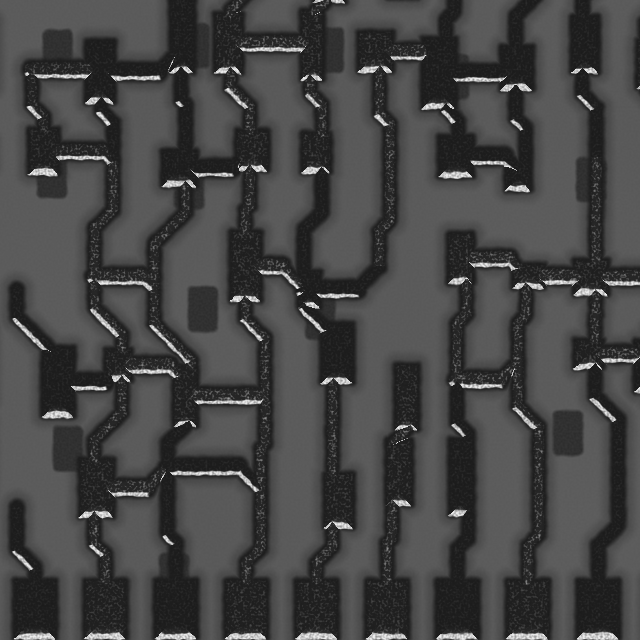
Write a three.js fragment shader that draws this texture.

```glsl
varying vec2 vUv;

const vec2 CELL = vec2(0.11, 0.165);
const vec2 LIGHT = vec2(-0.447, -0.894);
const float BOARD = 0.355;
const float BOARD_SHADE = 0.285;
const float METAL = 0.115;
const float FAINT = 0.19;
const float GLINT = 0.92;

float hash(vec2 p) {
  vec3 q = fract(p.xyx * 0.1031);
  q += dot(q, q.yzx + 33.33);
  return fract((q.x + q.y) * q.z);
}

vec2 gradientAt(vec2 p) {
  float angle = 6.2832 * hash(p);
  return vec2(cos(angle), sin(angle));
}

float gradientNoise(vec2 p) {
  vec2 i = floor(p), f = fract(p);
  vec2 u = f * f * (3.0 - 2.0 * f);
  vec2 s = vec2(1.0, 0.0);
  float low = mix(dot(gradientAt(i), f), dot(gradientAt(i + s), f - s), u.x);
  float high = mix(dot(gradientAt(i + s.yx), f - s.yx), dot(gradientAt(i + 1.0), f - 1.0), u.x);
  return 1.4 * mix(low, high, u.y);
}

float segment(vec2 p, vec2 a, vec2 b) {
  vec2 pa = p - a, ba = b - a;
  return length(pa - ba * clamp(dot(pa, ba) / max(dot(ba, ba), 1e-6), 0.0, 1.0));
}

float roundBox(vec2 p, vec2 halfSize, float r) {
  vec2 q = abs(p) - halfSize + r;
  return length(max(q, 0.0)) + min(max(q.x, q.y), 0.0) - r;
}

// Vertical run with a 45 degree jog
float jogTrace(vec2 p, vec2 a, vec2 b, float r) {
  float rise = abs(b.x - a.x);
  float y = 0.5 * (a.y + b.y - rise);
  vec2 m = vec2(a.x, y), n = vec2(b.x, y + rise);
  return min(segment(p, a, m), min(segment(p, m, n), segment(p, n, b))) - r;
}

// Horizontal run that turns through a chamfer towards b
float bendTrace(vec2 p, vec2 a, vec2 b, float r) {
  vec2 span = b - a;
  float c = min(0.035, min(abs(span.x), abs(span.y)));
  vec2 m = vec2(b.x - sign(span.x) * c, a.y), n = vec2(b.x, a.y + sign(span.y) * c);
  float rise = min(segment(p, m, n), segment(p, n, b)) - r;
  return min(segment(p, a, m) - 1.3 * r, rise);
}

vec2 nodeAt(vec2 id) {
  vec2 center = (id + 0.5) * CELL;
  if (id.y < 0.5) return vec2(center.x, 0.048);
  float groupShift = hash(vec2(floor(id.x / 3.0) + 9.0, id.y)) - 0.5;
  vec2 jitter = vec2(hash(id + 21.0), hash(id + 47.0)) - 0.5;
  return center + vec2(0.06 * groupShift + 0.022 * jitter.x, 0.08 * jitter.y);
}

vec3 nearest(vec3 a, vec3 b) {
  return a.x < b.x ? a : b;
}

// x: distance, y: grit, z: one on pads
vec3 circuit(vec2 p) {
  vec3 hit = vec3(1.0, 0.0, 0.0);
  vec2 home = floor(p / CELL);
  for (int j = -1; j <= 1; j++) {
    for (int i = -1; i <= 1; i++) {
      vec2 id = home + vec2(float(i), float(j));
      if (id.y < 0.0) continue;
      bool bottom = id.y < 0.5;
      vec2 node = nodeAt(id);
      float grit = smoothstep(0.45, 0.75, hash(vec2(id.x + 5.0, floor(id.y / 2.0))));
      if (hash(id + 3.0) < 0.86)
        hit = nearest(hit, vec3(jogTrace(p, node, nodeAt(id + vec2(0.0, 1.0)), 0.0128), grit, 0.0));
      if (!bottom && hash(id + 61.0) < 0.42)
        hit = nearest(hit, vec3(bendTrace(p, node, nodeAt(id + vec2(1.0, 0.0)), 0.0128), grit, 0.0));
      if (bottom || hash(id + 83.0) < 0.65) {
        vec2 halfSize = vec2(0.021 + 0.011 * hash(id + 11.0), 0.022 + 0.043 * hash(id + 31.0));
        vec2 offset = vec2(0.024 * (hash(id + 71.0) - 0.5), 0.0);
        if (bottom) { halfSize = vec2(0.037, 0.05); offset = vec2(0.0); }
        hit = nearest(hit, vec3(roundBox(p - node - offset, halfSize, 0.006), 0.3 * grit, 1.0));
      }
    }
  }
  return hit;
}

// Sparse dull patches lying in the board
float faintPatch(vec2 p) {
  vec2 id = floor(p / 0.2);
  vec2 center = (id + 0.35 + 0.3 * vec2(hash(id + 13.0), hash(id + 29.0))) * 0.2;
  float d = roundBox(p - center, vec2(0.024, 0.036), 0.009);
  return step(hash(id + 7.0), 0.5) * (1.0 - smoothstep(-0.004, 0.003, d));
}

void main() {
  vec2 p = vUv + 0.0012 * vec2(gradientNoise(vUv * 70.0), gradientNoise(vUv * 70.0 + 31.0));
  float grain = gradientNoise(vUv * 290.0);
  float coarse = gradientNoise(vUv * 110.0 + 17.0);
  vec3 hit = circuit(p);
  float d = hit.x, e = 0.002;
  vec2 slope = vec2(circuit(p + vec2(e, 0.0)).x, circuit(p + vec2(0.0, e)).x) - d;
  float facing = dot(slope / max(length(slope), 1e-5), LIGHT);

  // Board with soft shade beside the metal
  float tone = mix(BOARD_SHADE, BOARD, smoothstep(0.0, 0.022, d));
  tone += 0.012 * gradientNoise(vUv * 3.0) + 0.008 * grain;
  tone = mix(tone, FAINT + 0.02 * grain, faintPatch(p));

  // Dark metal with speckled cores
  float core = 1.0 - smoothstep(-0.010, -0.003, d);
  float speckle = max(grain + 0.5 * coarse, 0.0);
  float metal = METAL + 0.012 * grain + core * (0.05 * speckle + hit.y * (0.035 + 0.3 * speckle));
  tone = mix(metal, tone, smoothstep(-0.005, 0.005, d));

  // Ragged glints on edges that face the light
  float lit = smoothstep(0.6, 0.85, facing);
  float width = mix(0.0032, 0.0052, hit.z) * (1.0 + 0.35 * coarse + 0.3 * gradientNoise(vUv * 28.0));
  float offset = abs(d + mix(0.0065, 0.0075, hit.z));
  float glint = lit * (1.0 - smoothstep(width - 0.0018, width + 0.0012, offset));
  float halo = lit * hit.z * (1.0 - smoothstep(0.0, 0.018, offset)) * step(d, -0.005);
  tone += 0.1 * halo * (0.7 + speckle);
  tone = mix(tone, GLINT, glint * clamp(0.85 + 0.35 * grain, 0.0, 1.0));
  gl_FragColor = vec4(vec3(tone), 1.0);
}
```
